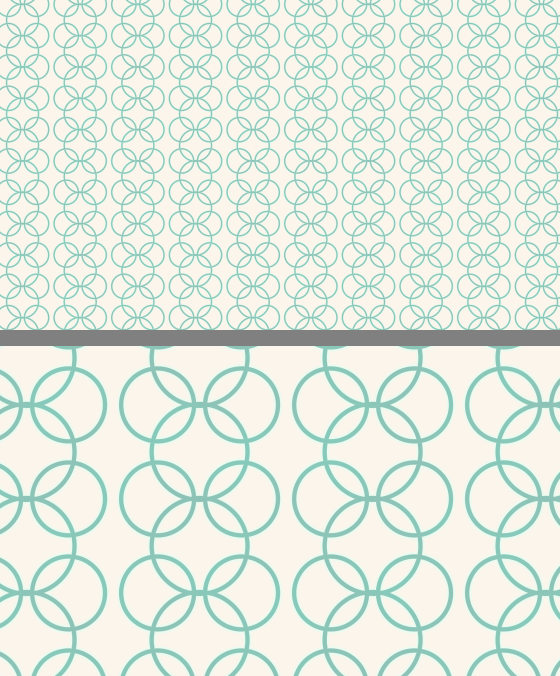
Top: the whole. Bottom: its middle third, enlarged.
Give the GLSL for this pattern, as a Shadertoy shader.

```glsl
// Columns of chained teal rings flanked by pairs of smaller rings on cream.

const vec3 CREAM    = vec3(0.99, 0.96, 0.92);
const vec3 HALO     = vec3(0.93, 0.98, 0.94);
const vec3 TEAL     = vec3(0.53, 0.79, 0.73);
const vec3 DULL_INK = vec3(0.57, 0.75, 0.71);

// All lengths are fractions of the canvas height.
const vec2  CELL         = vec2(0.17474, 0.09496);
const vec2  FIRST_CROSS  = vec2(0.0683, 0.0374);
const float CHAIN_RADIUS = 0.0484;
const float SIDE_RADIUS  = 0.0368;
const float SIDE_OFFSET  = 0.0424;
const float LINE_HALF    = 0.0022;
const float HALO_HALF    = 0.0046;

vec2 hashGradient(vec2 cell) {
    float angle = 6.2832 * fract(sin(dot(cell, vec2(127.1, 311.7))) * 437.58);
    return vec2(cos(angle), sin(angle));
}

// Gradient noise, roughly -0.7 to 0.7.
float gradientNoise(vec2 p) {
    vec2 i = floor(p);
    vec2 f = p - i;
    vec2 u = f * f * (3.0 - 2.0 * f);
    float a = dot(hashGradient(i), f);
    float b = dot(hashGradient(i + vec2(1, 0)), f - vec2(1, 0));
    float c = dot(hashGradient(i + vec2(0, 1)), f - vec2(0, 1));
    float d = dot(hashGradient(i + vec2(1, 1)), f - vec2(1, 1));
    return mix(mix(a, b, u.x), mix(c, d, u.x), u.y);
}

float ringDistance(vec2 p, vec2 center, float radius) {
    return abs(length(p - center) - radius);
}

// Distance to the nearest ring line; the cell is centred on a crossing.
float motifDistance(vec2 p, vec2 cell) {
    float d = 1.0;
    for (float side = -1.0; side <= 1.0; side += 2.0) {
        d = min(d, ringDistance(p, vec2(side * SIDE_OFFSET, 0.0), SIDE_RADIUS));
        d = min(d, ringDistance(p, vec2(0.0, side * 0.5 * cell.y), CHAIN_RADIUS));
    }
    return d;
}

// Antialiased coverage of a line with the given half width.
float lineMask(float d, float halfWidth, float pixel) {
    return 1.0 - smoothstep(halfWidth - 0.7 * pixel, halfWidth + 0.7 * pixel, d);
}

void mainImage(out vec4 fragColor, in vec2 fragCoord) {
    float pixel = 1.0 / iResolution.y;
    vec2 uv = fragCoord * pixel;

    // Repeat in columns and rows
    vec2 p = mod(uv - FIRST_CROSS + 0.5 * CELL, CELL) - 0.5 * CELL;
    float d = motifDistance(p, CELL);

    // Slight unevenness of the ink
    float wear = smoothstep(-0.4, 0.4, gradientNoise(uv * 17.0));
    vec3 ink = mix(TEAL, DULL_INK, 0.6 * wear);

    // Pale fringe, then the line itself
    vec3 color = mix(CREAM, HALO, lineMask(d, HALO_HALF, pixel));
    color = mix(color, ink, lineMask(d, LINE_HALF, pixel));
    fragColor = vec4(color, 1.0);
}
```
